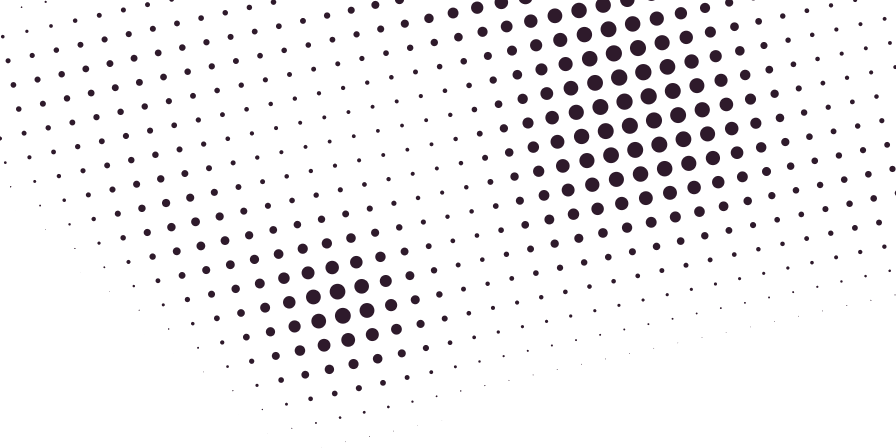
Reproduce this background procedurally as a Shadertoy shader.

```glsl
const vec3 PAPER = vec3(1.0);
const vec3 INK = vec3(0.18, 0.10, 0.17);
const float SPACING = 0.05516;
const float GRID_ANGLE = 0.2176;
const vec2 GRID_ORIGIN = vec2(0.7534, 0.349);

vec2 rotate(vec2 v, float angle) {
    float c = cos(angle), s = sin(angle);
    return mat2(c, s, -s, c) * v;
}

// Smooth elliptical hill; a higher power flattens its top
float hill(vec2 p, vec2 center, vec2 size, float angle, float power) {
    vec2 q = rotate(p - center, -angle) / size;
    return exp(-pow(dot(q, q), power));
}

// Soft half-plane, rising along the normal
float fade(vec2 p, vec2 point, vec2 normal, float start, float end) {
    return smoothstep(start, end, dot(p - point, normal));
}

// Dot radius over the canvas, in canvas heights
float dotRadius(vec2 p) {
    // Even base that thins out towards the lower edges
    float radius = 0.0044;
    radius *= fade(p, vec2(0.167, 0.445), vec2(0.655, 0.756), -0.065, 0.117);
    radius *= fade(p, vec2(0.823, 0.023), vec2(-0.235, 0.972), -0.052, 0.234);

    // Large cluster and the band above it
    radius += 0.0138 * hill(p, vec2(1.432, 0.714), vec2(0.307, 0.253), 0.0, 1.7);
    radius += 0.0120 * hill(p, vec2(1.211, 1.026), vec2(0.390, 0.143), 0.0, 1.0);
    radius += 0.0031 * hill(p, vec2(1.224, 0.466), vec2(0.117), 0.0, 1.0);

    // Small cluster and its diagonal tail
    radius += 0.0135 * hill(p, vec2(0.768, 0.318), vec2(0.177), 0.0, 1.0);
    radius += 0.0057 * hill(p, vec2(0.430, 0.492), vec2(0.240, 0.140), -0.71, 1.0);

    // Faint swells at the sides and a thin corner
    radius += 0.0036 * hill(p, vec2(0.286, 0.849), vec2(0.390, 0.140), 0.15, 1.0);
    radius += 0.0034 * hill(p, vec2(1.932, 0.583), vec2(0.180), 0.0, 1.0);
    radius -= 0.0030 * hill(p, vec2(0.052, 1.0), vec2(0.100), 0.0, 1.0);
    return max(radius - 0.0004, 0.0);
}

// Antialiased disc that vanishes smoothly below pixel size
float disc(float dist, float radius, float pixel) {
    float edge = clamp((radius - dist) / pixel + 0.5, 0.0, 1.0);
    return edge * min(1.0, 2.0 * radius / pixel);
}

void mainImage(out vec4 fragColor, in vec2 fragCoord) {
    float pixel = 1.0 / iResolution.y;
    vec2 p = fragCoord * pixel;

    // Nearest point of the tilted lattice
    vec2 cell = floor(rotate(p - GRID_ORIGIN, -GRID_ANGLE) / SPACING + 0.5);
    vec2 center = GRID_ORIGIN + rotate(cell * SPACING, GRID_ANGLE);

    float ink = disc(distance(p, center), dotRadius(center), pixel);
    fragColor = vec4(mix(PAPER, INK, ink), 1.0);
}
```
